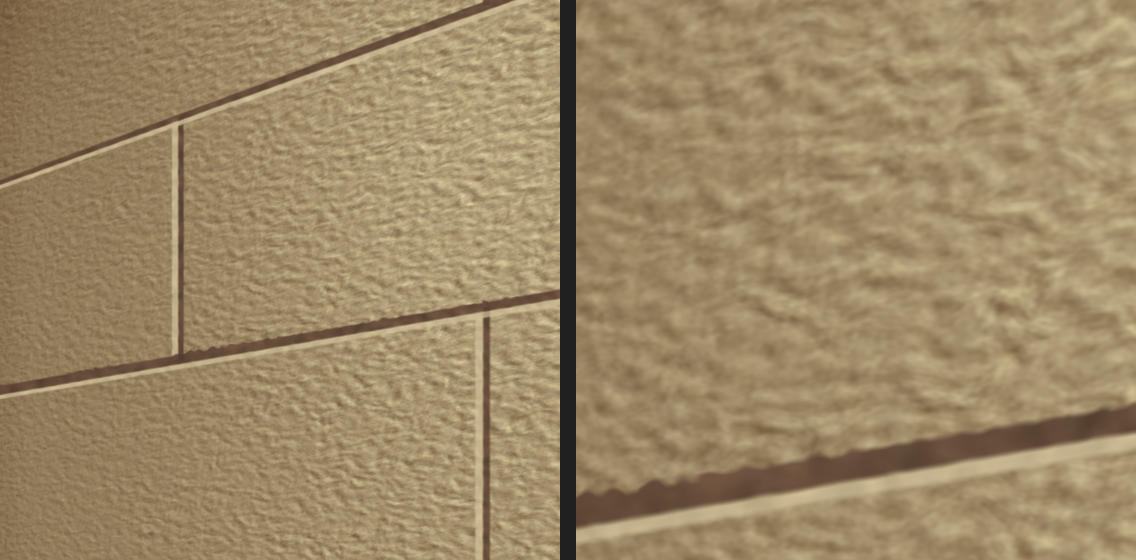
Left: the whole. Right: its middle third, enlarged.
This texture is drawn by a WebGL 2 fragment shader. Its source:

```glsl
#version 300 es
precision highp float;

uniform vec2 u_resolution;
out vec4 fragColor;

const vec3 SHADE = vec3(0.41, 0.31, 0.20);
const vec3 PALE = vec3(0.84, 0.78, 0.61);
const vec3 JOINT_DARK = vec3(0.36, 0.26, 0.20);
const vec3 JOINT_LIGHT = vec3(0.86, 0.79, 0.63);

vec2 hashGradient(vec2 cell) {
    vec2 k = vec2(dot(cell, vec2(127.1, 311.7)), dot(cell, vec2(269.5, 183.3)));
    return 2.0 * fract(sin(k) * 43758.55) - 1.0;
}

float gradientNoise(vec2 p) {
    vec2 i = floor(p), f = fract(p);
    vec2 w = f * f * f * (f * (f * 6.0 - 15.0) + 10.0);
    vec2 e = vec2(1.0, 0.0);
    float a = dot(hashGradient(i), f);
    float b = dot(hashGradient(i + e.xy), f - e.xy);
    float c = dot(hashGradient(i + e.yx), f - e.yx);
    float d = dot(hashGradient(i + e.xx), f - e.xx);
    return mix(mix(a, b, w.x), mix(c, d, w.x), w.y);
}

float stuccoHeight(vec2 p) {
    float sum = 0.0, amplitude = 1.0;
    for (int i = 0; i < 3; i++) {
        sum += amplitude * gradientNoise(p);
        p = mat2(1.6, 1.1, -1.1, 1.6) * p + 7.3;
        amplitude *= 0.5;
    }
    return sum;
}

// Relief lit across the surface
float emboss(vec2 p, vec2 lightStep) {
    return stuccoHeight(p + lightStep) - stuccoHeight(p - lightStep);
}

float band(float d, float low, float high, float soft) {
    return smoothstep(low - soft, low + soft, d) * (1.0 - smoothstep(high - soft, high + soft, d));
}

// Height of one course at a given x, growing toward the viewer
float courseScale(float x) {
    return 0.371 + 0.192 * x;
}

// Wall plane: x counts blocks, y counts courses
vec2 wallCoords(vec2 uv, float scale) {
    return vec2((2.315 - 1.0 / scale) / 0.902, (uv.y - 0.303 - 0.172 * uv.x) / scale);
}

float wallLight(vec2 uv) {
    float tone = mix(0.36, 0.57, smoothstep(-0.05, 0.9, uv.x));
    vec2 glow = uv - vec2(0.85, 0.72);
    tone += 0.11 * exp(-dot(glow, glow) * 7.0);
    tone -= 0.18 * exp(-6.0 * length(uv - vec2(0.0, 1.0)));
    return tone - 0.06 * (1.0 - smoothstep(0.0, 0.06, uv.x));
}

vec3 plaster(vec2 uv, vec2 wall) {
    vec2 p = wall * vec2(54.0, 31.0);
    p += 0.6 * vec2(gradientNoise(p * 0.4), gradientNoise(p * 0.4 + 31.0));
    p = mat2(0.85, 0.4, -0.25, 1.1) * p;
    float contrast = mix(0.17, 0.46, smoothstep(0.0, 0.85, uv.x));
    float patches = 1.0 + 0.5 * gradientNoise(p * 0.3 + 60.0);
    float relief = emboss(p, vec2(0.09, 0.22));
    float pit = smoothstep(0.45, 0.65, gradientNoise(p * 0.8 + 90.0));
    float tone = wallLight(uv) + contrast * patches * relief - 0.2 * pit;
    tone += 0.02 * gradientNoise(wall * 7.0) + 0.09 * gradientNoise(uv * 190.0);
    vec3 color = mix(SHADE, PALE, clamp(tone, -0.1, 1.1));
    return color + vec3(0.0, 0.004, 0.018) * gradientNoise(p * 0.8 + 50.0);
}

// Lit lip and shadowed groove, each fading at its rim
vec3 drawJoint(vec3 base, float d, float low, float split, float high, vec2 wear, float soft) {
    vec3 light = JOINT_LIGHT * (0.94 + 0.14 * wear.x);
    vec3 dark = JOINT_DARK * (1.0 + 0.3 * wear.y);
    base = mix(base, light, (0.8 + 0.3 * wear.y) * band(d, low, split, soft));
    return mix(base, dark, (0.88 + 0.2 * wear.x) * band(d, split, high, soft));
}

void main() {
    vec2 uv = gl_FragCoord.xy / u_resolution;
    float scale = courseScale(uv.x);
    float growth = scale / 0.432;
    vec2 wall = wallCoords(uv, scale);
    float soft = max(0.0026, 0.75 / u_resolution.y);
    vec2 wear = vec2(gradientNoise(uv * 60.0), gradientNoise(uv * 35.0 + 12.0));

    vec3 color = plaster(uv, wall);

    // Upright joints, staggered by half a block in alternate courses
    float across = wall.x + 0.5 * mod(floor(wall.y), 2.0);
    float blocksPerUnit = 0.192 / (0.902 * scale * scale);
    float side = (across - round(across)) / blocksPerUnit + 0.0012 * wear.x;
    color = drawJoint(color, side, -0.0105 * growth, 0.001, 0.0105 * growth, wear, soft * growth);

    // Bed joints, the lower one thicker with a crumbled upper edge
    float joint = round(wall.y);
    float rise = (wall.y - joint) * scale + 0.001 * wear.x;
    float lower = 1.0 - step(0.5, joint);
    float halfWidth = mix(0.0055 * growth * growth, 0.008, lower);
    float clumps = smoothstep(-0.05, 0.45, gradientNoise(vec2(uv.x * 7.0, 3.4)));
    float crumble = lower * clumps * 0.012 * max(0.0, gradientNoise(uv * 75.0) + 0.2);
    color = drawJoint(color, rise, -halfWidth - 0.009 * growth, -halfWidth,
                      halfWidth + crumble, wear, soft);

    fragColor = vec4(clamp(color, 0.0, 1.0), 1.0);
}
```
